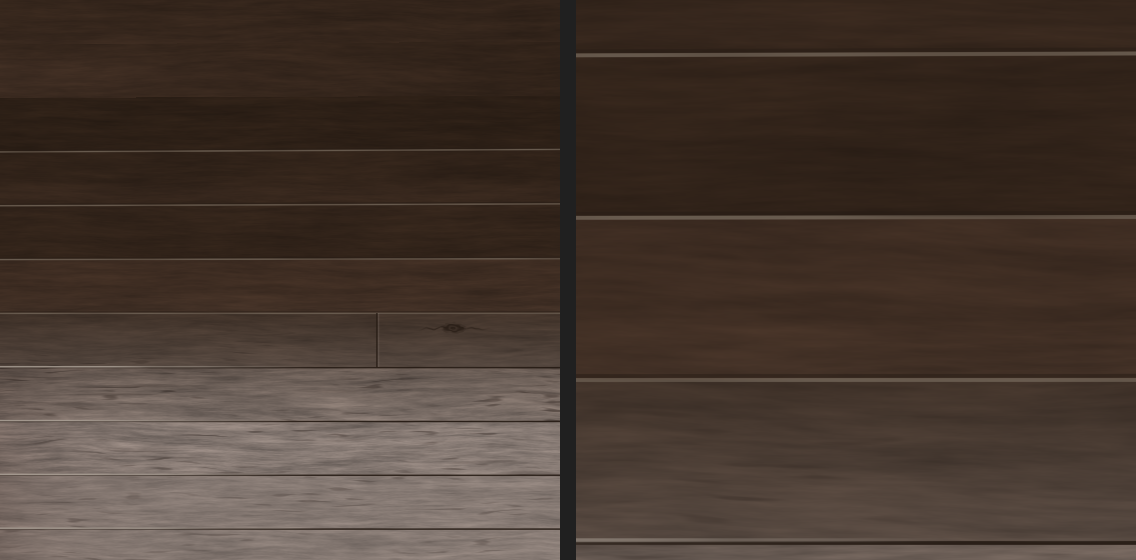
Left: the whole. Right: its middle third, enlarged.
Give the GLSL for this texture, as a Shadertoy shader.

```glsl
// Horizontal wood planks, dark brown above fading to pale weathered grey below, with thin seams.
#define PITCH 0.0961
#define FIRST_SEAM 0.056
#define LAST_SEAM 7.0
#define SEAM_HALF_WIDTH 0.0011
#define JOINT_ROW 3.0
#define JOINT_X 0.673
#define KNOT_POS vec2(0.81, 0.414)
#define KNOT_RADII vec2(0.021, 0.0095)
#define DARK_WOOD vec3(0.170, 0.120, 0.084)
#define WARM_WOOD vec3(0.250, 0.180, 0.138)
#define PALE_WOOD vec3(0.525, 0.477, 0.452)
#define GROOVE vec3(0.150, 0.108, 0.080)

vec2 hashGradient(vec2 cell) {
    vec3 h = fract(cell.xyx * vec3(0.1031, 0.1030, 0.0973));
    h += dot(h, h.yzx + 33.33);
    float angle = 6.2832 * fract((h.x + h.y) * h.z);
    return vec2(cos(angle), sin(angle));
}

// Gradient noise, roughly -0.7 to 0.7
float noise(vec2 p) {
    vec2 i = floor(p), f = p - i;
    vec2 u = f * f * f * (f * (f * 6.0 - 15.0) + 10.0);
    vec2 e = vec2(0.0, 1.0);
    float low = mix(dot(hashGradient(i), f),
                    dot(hashGradient(i + e.yx), f - e.yx), u.x);
    float high = mix(dot(hashGradient(i + e.xy), f - e.xy),
                     dot(hashGradient(i + e.yy), f - e.yy), u.x);
    return mix(low, high, u.y);
}

float fbm(vec2 p) {
    float sum = 0.0, amp = 0.6;
    for (int i = 0; i < 4; i++) {
        sum += amp * noise(p);
        p = p * vec2(2.1, 1.9) + 17.3;
        amp *= 0.62;
    }
    return sum;
}

float bump(float x, float centre, float width) {
    float d = (x - centre) / width;
    return exp(-d * d);
}

float line(float d, float halfWidth, float px) {
    return 1.0 - smoothstep(halfWidth - 0.6 * px, halfWidth + 0.8 * px, abs(d));
}

void mainImage(out vec4 fragColor, in vec2 fragCoord) {
    vec2 p = fragCoord / iResolution.xy;
    float px = 1.0 / iResolution.y;

    // Plank rows; the upper seams rise slightly to the right
    float tilt = 0.0045 * p.x * smoothstep(0.4, 0.75, p.y);
    float v = (p.y - tilt - FIRST_SEAM) / PITCH;
    float row = floor(v);
    float rowY = FIRST_SEAM + (row + 0.5) * PITCH;
    float inJointRow = 1.0 - step(0.5, abs(row - JOINT_ROW));
    float plank = row * 7.31 + inJointRow * step(JOINT_X, p.x) * 3.7;

    // Base tone: fade from pale to dark, partly stepped at each plank
    float pale = 1.0 - smoothstep(0.20, 0.50, mix(p.y, rowY, 0.4));
    float warm = 0.25 + 0.65 * bump(row, 4.0, 0.6) + 0.3 * bump(p.y, 0.652, 0.02)
               - 0.2 * bump(row, 7.0, 0.5)
               + (0.65 - 0.6 * p.x) * bump(p.y, 0.86, 0.07) * step(8.0, row)
               + 0.15 * step(9.0, row);
    vec3 brown = mix(DARK_WOOD, WARM_WOOD, clamp(warm, 0.0, 1.2));
    vec3 color = mix(brown, PALE_WOOD, pale);
    color *= 1.0 - pale * vec3(0.13, 0.16, 0.17) * exp(-p.x * 7.0);

    // Long grain, bent into sweeping waves and around the knot
    vec2 knot = (p - KNOT_POS) / KNOT_RADII;
    float knotDist = length(knot);
    float bend = 0.016 * noise(vec2(p.x * 2.3 + plank, p.y * 9.0))
               + 0.006 * noise(vec2(p.x * 7.0, p.y * 15.0 + plank));
    bend += inJointRow * 0.006 * sign(knot.y) * exp(-0.25 * knotDist * knotDist);
    vec2 g = vec2(p.x + plank, p.y + bend);
    float busy = bump(row, 1.5, 0.9);
    float grain = fbm(g * vec2(3.5, 55.0));
    float fibre = fbm(g * vec2(16.0, 190.0) + 41.0);
    float mottle = fbm(p * vec2(5.0, 14.0) + plank);
    color *= 1.0 + grain * mix(0.22, 0.20 + 0.14 * busy, pale)
                 + fibre * mix(0.13, 0.15 + 0.10 * busy, pale) + mottle * 0.13;

    // Dark open pores and short checks on the weathered planks
    float patches = smoothstep(-0.25, 0.35, noise(g * vec2(4.0, 24.0) + 9.0));
    float pores = smoothstep(0.20, 0.48, noise(g * vec2(19.0, 175.0) + 5.0));
    float streaks = smoothstep(0.16, 0.45, noise(g * vec2(6.0, 105.0) + 23.0));
    float wear = (pores * 0.6 + streaks * 0.45 * busy) * patches;
    color = mix(color, color * vec3(0.52, 0.48, 0.46),
                wear * smoothstep(0.05, 0.5, pale) * (0.55 + 0.45 * busy));

    // Knot: ringed core with cracks trailing to both sides
    float rings = 0.72 + 0.28 * sin(knotDist * 13.0 + 3.0 * noise(knot * 1.7));
    float core = (1.0 - smoothstep(0.65, 1.15, knotDist + 0.4 * noise(knot * 2.0))) * rings;
    float crackY = knot.y + 0.18 * abs(knot.x) - 0.25 + 0.5 * noise(vec2(knot.x * 1.5, 3.0));
    float cracks = bump(crackY, 0.0, 0.16) * bump(abs(knot.x), 1.7, 1.0);
    color = mix(color, GROOVE, inJointRow * clamp(core * 0.8 + cracks * 0.6, 0.0, 0.85));

    // Seams: light edges above and at the left, dark grooves towards the lower right
    float seam = floor(v + 0.5);
    float s = (v - seam) * PITCH;
    float visible = step(seam, LAST_SEAM + 0.5);
    float lower = 1.0 - step(3.5, seam);
    float along = noise(vec2(p.x * 9.0, seam * 5.7));
    float shine = mix(0.8, 1.0 - smoothstep(0.05, 0.65, p.x), lower) + 0.3 * along;
    float shade = mix(0.5, 0.45 + 0.5 * smoothstep(0.1, 0.6, p.x), lower);
    vec3 edgeColor = mix(vec3(0.43, 0.38, 0.33), vec3(0.66, 0.62, 0.58), lower);
    float shadowAt = mix(0.0024, -0.0008, lower);
    color = mix(color, GROOVE, visible * shade * line(s - shadowAt, SEAM_HALF_WIDTH, px));
    color = mix(color, edgeColor, visible * clamp(shine, 0.0, 0.9)
                * line(s - 0.0008 * lower, SEAM_HALF_WIDTH, px));

    // End joint between two planks
    float joint = line(p.x - JOINT_X, SEAM_HALF_WIDTH, px);
    float jointEdge = line(p.x - JOINT_X - 0.003, SEAM_HALF_WIDTH, px);
    color = mix(color, PALE_WOOD, 0.25 * jointEdge * inJointRow);
    color = mix(color, GROOVE, 0.85 * joint * inJointRow);

    fragColor = vec4(clamp(color, 0.0, 1.0), 1.0);
}
```
